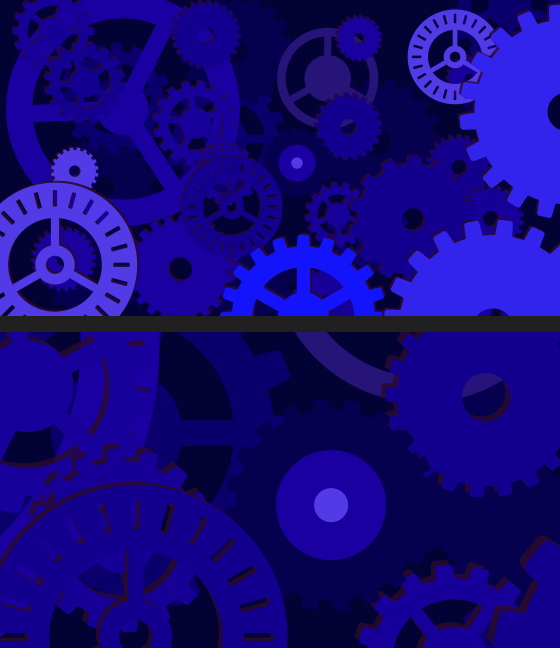
Top, the full canvas; bottom, a detail of the centre.
Reproduce this background procedurally as a WebGL 1 fragment shader.

```glsl
precision highp float;
// Overlapping clockwork in deep blues: toothed gears, spoked rims and slotted
// wheels. Each wheel is a distance function with angular repeats, painted back
// to front with a thin offset shadow; small gears are scattered by a sequence.
uniform vec2 u_resolution;

const float TAU = 6.283185;
const float UP = 0.25 * TAU;
const vec3 NIGHT = vec3(0.012, 0.006, 0.205);
const vec3 DUSK = vec3(0.025, 0.005, 0.31);
const vec3 NAVY = vec3(0.045, 0.0, 0.42);
const vec3 PLUM = vec3(0.15, 0.08, 0.47);
const vec3 DEEP_INDIGO = vec3(0.075, 0.0, 0.56);
const vec3 INDIGO = vec3(0.105, 0.0, 0.63);
const vec3 ROYAL = vec3(0.195, 0.14, 0.93);
const vec3 ELECTRIC = vec3(0.08, 0.08, 0.99);
const vec3 VIOLET = vec3(0.32, 0.23, 0.90);
const vec3 SHADOW = vec3(0.16, 0.04, 0.17);
const int BACK_GEARS = 10;
const int SMALL_GEARS = 16;
const vec2 SPREAD = vec2(0.7549, 0.5698);  // steps of an even 2D sequence
const vec2 AREA = vec2(1.7, 1.0);
const vec2 NO_SHADOW = vec2(0.0);
const vec2 RIGHT = vec2(0.006, 0.006);     // shadow offsets
const vec2 LEFT = vec2(-0.006, 0.006);

// Lengths are fractions of the outer radius.
struct Wheel {
  float teeth, toothLength, window, hub, axle, spokes, spokeWidth, slots;
};
const Wheel DISC = Wheel(0.0, 0.0, 0.0, 0.0, 0.0, 1.0, 0.0, 0.0);
const Wheel BIG_RIM = Wheel(0.0, 0.0, 0.775, 0.22, 0.0, 3.0, 0.075, 0.0);
const Wheel THIN_RIM = Wheel(0.0, 0.0, 0.83, 0.46, 0.0, 3.0, 0.07, 0.0);
const Wheel SLOTTED = Wheel(0.0, 0.0, 0.57, 0.24, 0.11, 3.0, 0.05, 24.0);
const Wheel CROWN = Wheel(20.0, 0.14, 0.61, 0.31, 0.0, 6.0, 0.08, 0.0);
const Wheel SPOKED = Wheel(16.0, 0.14, 0.64, 0.36, 0.0, 5.0, 0.07, 0.0);

Wheel solidGear(float teeth, float toothLength, float axle) {
  return Wheel(teeth, toothLength, 0.0, 0.0, axle, 1.0, 0.0, 0.0);
}

float hash(float n) { return fract(sin(n * 12.9898 + 4.1) * 43758.5); }

// Folds the plane into one of n equal sectors around the +x axis.
vec2 fold(vec2 q, float n) {
  float sector = TAU / n;
  float a = mod(atan(q.y, q.x) + 0.5 * sector, sector) - 0.5 * sector;
  return length(q) * vec2(cos(a), sin(a));
}

float roundBox(vec2 q, vec2 extent, float corner) {
  vec2 d = abs(q) - extent + corner;
  return length(max(d, 0.0)) + min(max(d.x, d.y), 0.0) - corner;
}

// Distance to a wheel of outer radius 1.
float wheelDistance(vec2 q, Wheel w) {
  float r = length(q);
  float body = r - 1.0 + w.toothLength;
  if (w.teeth > 0.0) {
    vec2 t = fold(q, w.teeth) - vec2(1.0 - w.toothLength, 0.0);
    float breadth = 0.25 * TAU / w.teeth;
    t.y *= 1.0 + t.x;  // taper towards the tip
    body = min(body, roundBox(t, vec2(w.toothLength, breadth), 0.35 * breadth));
  }
  if (w.window > 0.0) {
    float gap = max(r - w.window, w.hub - r);
    body = max(body, -max(gap, w.spokeWidth - abs(fold(q, w.spokes).y)));
  }
  if (w.slots > 0.0) {
    vec2 s = fold(q, w.slots) - vec2(0.81, 0.0);
    body = max(body, -roundBox(s, vec2(0.1, 0.026), 0.012));
  }
  return max(body, w.axle - r);
}

float coverage(vec2 q, float radius, float turn, Wheel w) {
  float c = cos(turn), s = sin(turn);
  q = vec2(c * q.x + s * q.y, c * q.y - s * q.x) / radius;
  return clamp(0.5 - wheelDistance(q, w) * radius * u_resolution.y, 0.0, 1.0);
}

// Paints a wheel over its shadow; a zero offset leaves no shadow.
void paint(inout vec3 color, vec2 q, float radius, float turn, Wheel w, vec3 tint, vec2 offset) {
  if (length(q) > radius + 0.02) return;
  float shade = 0.85 * step(0.001, length(offset));
  color = mix(color, SHADOW, shade * coverage(q - offset, radius, turn, w));
  color = mix(color, tint, coverage(q, radius, turn, w));
}

void main() {
  vec2 p = gl_FragCoord.xy / u_resolution.y;
  vec3 color = NIGHT;
  // Dim gears far behind
  for (int k = 0; k < BACK_GEARS; k++) {
    float i = float(k);
    bool open = mod(i, 3.0) < 0.5;
    vec2 q = p - AREA * fract(vec2(0.42, 0.56) + i * SPREAD);
    Wheel w = solidGear(12.0 + floor(8.0 * hash(i)), 0.12, 0.2);
    if (open) w = SPOKED;
    paint(color, q, mix(0.1, 0.21, hash(i + 30.0)), i, w, open ? NAVY : DUSK, NO_SHADOW);
  }
  // Large rims
  paint(color, p - vec2(0.389, 0.655), 0.37, 0.175 * TAU, BIG_RIM, INDIGO, NO_SHADOW);
  paint(color, p - vec2(1.037, 0.752), 0.16, UP, THIN_RIM, PLUM, NO_SHADOW);
  // Scattered small gears with a violet accent
  for (int k = 0; k < SMALL_GEARS; k++) {
    float i = float(k);
    bool accent = mod(i, 9.0) > 7.5;
    vec2 q = p - AREA * fract(vec2(0.1, 0.9) + i * SPREAD);
    Wheel w = solidGear(16.0 + floor(10.0 * hash(i + 3.0)), 0.11, 0.24);
    if (mod(i, 3.0) < 0.5) w = SPOKED;
    vec3 tint = accent ? VIOLET : mix(DEEP_INDIGO, INDIGO, hash(i + 11.0));
    paint(color, q, accent ? 0.075 : mix(0.07, 0.135, hash(i + 7.0)), i, w, tint, 0.8 * LEFT);
  }
  // Middle ground
  vec2 eye = p - vec2(0.94, 0.484);
  paint(color, eye, 0.112, 0.1, solidGear(20.0, 0.1, 0.0), DUSK, NO_SHADOW);
  paint(color, eye, 0.058, 0.0, DISC, INDIGO, NO_SHADOW);
  paint(color, eye, 0.018, 0.0, DISC, VIOLET, NO_SHADOW);
  paint(color, p - vec2(0.57, 0.148), 0.17, 0.1, solidGear(22.0, 0.12, 0.22), INDIGO, RIGHT);
  paint(color, p - vec2(1.308, 0.305), 0.2, 0.2, solidGear(14.0, 0.12, 0.18), DEEP_INDIGO, LEFT);
  paint(color, p - vec2(0.734, 0.345), 0.16, UP, SLOTTED, DEEP_INDIGO, 0.6 * LEFT);
  // Bright foreground
  paint(color, p - vec2(1.44, 0.82), 0.15, UP, SLOTTED, VIOLET, NO_SHADOW);
  paint(color, p - vec2(1.794, 0.646), 0.34, 0.1, solidGear(20.0, 0.14, 0.18), ROYAL, LEFT);
  paint(color, p - vec2(0.96, -0.007), 0.264, UP, CROWN, ELECTRIC, RIGHT);
  paint(color, p - vec2(1.56, -0.042), 0.347, 0.2, solidGear(20.0, 0.14, 0.19), ROYAL, LEFT);
  paint(color, p - vec2(0.174, 0.162), 0.26, UP, SLOTTED, VIOLET, RIGHT);
  gl_FragColor = vec4(color, 1.0);
}
```
